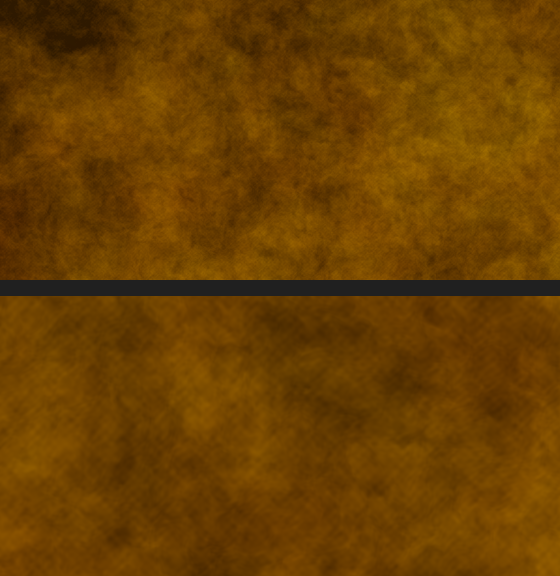
Top: the whole. Bottom: its middle third, enlarged.
This texture is drawn by a WebGL 1 fragment shader. Its source:

```glsl
precision highp float;
// Aged amber-brown backdrop: soft mottled stains over a broad light falloff.
// Warped value-noise fbm sets the brightness, a finer fbm adds cloudy mottling,
// a third field drifts the hue from rust to ochre; specks and weave finish it.

#define BASE_TONE 0.440
#define STAIN 0.36
#define STAIN_SCALE 3.4
#define MOTTLE 0.30
#define MOTTLE_SCALE 13.0
#define WARP 0.08
#define CORNER_SHADE 0.14
#define CREASE 0.016
#define SPECK 0.04
#define GRAIN 0.045
#define WEAVE 0.010
#define HUE_DRIFT 0.15

uniform vec2 u_resolution;

float hash(vec2 p) {
  return fract(sin(dot(p, vec2(127.1, 311.7))) * 43758.5453);
}

float noise(vec2 p) {
  vec2 cell = floor(p);
  vec2 f = fract(p);
  f = f * f * (3.0 - 2.0 * f);
  float low = mix(hash(cell), hash(cell + vec2(1.0, 0.0)), f.x);
  float high = mix(hash(cell + vec2(0.0, 1.0)), hash(cell + 1.0), f.x);
  return mix(low, high, f.y);
}

// Normalised fractal noise, turned at each octave to hide the lattice
float fbm(vec2 p, float gain) {
  mat2 turn = mat2(0.8, 0.6, -0.6, 0.8);
  float sum = 0.0;
  float total = 0.0;
  float amp = 1.0;
  for (int i = 0; i < 5; i++) {
    sum += amp * noise(p);
    total += amp;
    amp *= gain;
    p = turn * p * 2.03 + vec2(17.3, 9.1);
  }
  return sum / total;
}

// Broad light: brighter to the lower right, dark upper-left corner and left rim
float falloff(vec2 p) {
  float slope = 0.04 * (p.x - 1.0) - 0.05 * (p.y - 0.5);
  vec2 corner = (p - vec2(0.18, 1.02)) / vec2(0.36, 0.22);
  float shade = CORNER_SHADE * exp(-dot(corner, corner));
  float rim = 0.05 * (1.0 - smoothstep(0.0, 0.12, p.x));
  return slope - shade - rim;
}

// Short, slightly slanted ridges that show only in scattered patches
float creases(vec2 p) {
  vec2 q = vec2(p.x * 5.0 + p.y * 2.0, p.y * 15.0 + p.x * 3.0);
  float ridge = 1.0 - smoothstep(0.0, 0.13, abs(noise(q + 31.0) - 0.5));
  float patches = smoothstep(0.45, 0.75, noise(p * 6.0 + 53.0));
  return ridge * patches;
}

void main() {
  vec2 p = gl_FragCoord.xy / u_resolution.y;

  // Large stains, then cloudy mottling
  vec2 bend = vec2(fbm(p * 5.0 + 5.0, 0.6), fbm(p * 5.0 + 71.0, 0.6)) - 0.5;
  vec2 q = p + WARP * bend;
  float tone = BASE_TONE + falloff(q);
  tone += STAIN * (fbm(q * STAIN_SCALE + 137.0, 0.6) - 0.5);
  tone += MOTTLE * (fbm(q * MOTTLE_SCALE + 211.0, 0.75) - 0.5);

  // Surface detail
  tone += CREASE * creases(q);
  tone -= SPECK * smoothstep(0.72, 0.95, noise(q * 32.0 + 41.0));
  tone += GRAIN * (noise(p * 125.0) - 0.5);
  tone += WEAVE * sin(p.x * 470.0) * sin(p.y * 470.0);
  tone = clamp(tone, 0.18, 0.62);

  // Green-to-red ratio: rust at the left and in shadow, ochre in the light
  float ratio = 0.597 + 0.022 * (p.x - 1.0) + 0.28 * (tone - 0.425);
  ratio += HUE_DRIFT * (fbm(q * 3.2 + 97.0, 0.65) - 0.5);
  gl_FragColor = vec4(tone, tone * ratio, 0.0, 1.0);
}
```
